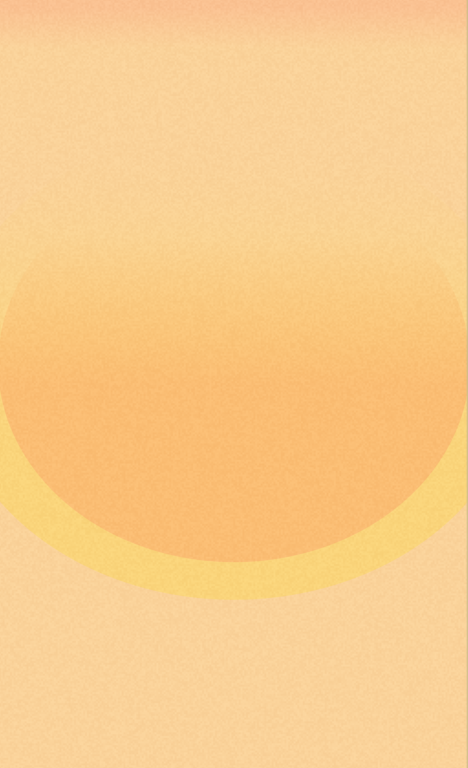
Reproduce this background procedurally as a WebGL 1 fragment shader.

```glsl
precision highp float;

uniform vec2 u_resolution;

// Colours
const vec3 SAND = vec3(0.980, 0.824, 0.602);
const vec3 PEACH = vec3(0.980, 0.758, 0.570);
const vec3 YELLOW = vec3(0.980, 0.832, 0.480);
const vec3 ORANGE = vec3(0.982, 0.742, 0.452);
const vec3 RIM = vec3(0.80, 0.74, 0.54);

// Layout, in units of the canvas height
const float ASPECT = 0.609;
const vec2 SUN_CENTER = vec2(0.3045, 0.526);
const vec2 SUN_RADII = vec2(0.307, 0.258);
const vec2 HALO_RADII = vec2(0.375, 0.307);

// Heights at which each layer is solid (x) and gone (y)
const vec2 SUN_FADE = vec2(0.500, 0.692);
const vec2 HALO_FADE = vec2(0.400, 0.830);
const vec2 BAND_FADE = vec2(0.990, 0.937);

const float RIM_WIDTH = 0.003;
const float GRAIN_CELLS = 420.0;
const float GRAIN_STRENGTH = 0.035;

float hash(vec2 p) {
  vec3 q = fract(vec3(p.xyx) * 0.1031);
  q += dot(q, q.yzx + 33.33);
  return fract((q.x + q.y) * q.z);
}

float valueNoise(vec2 p) {
  vec2 cell = floor(p);
  vec2 f = fract(p);
  f = f * f * (3.0 - 2.0 * f);
  float low = mix(hash(cell), hash(cell + vec2(1.0, 0.0)), f.x);
  float high = mix(hash(cell + vec2(0.0, 1.0)), hash(cell + 1.0), f.x);
  return mix(low, high, f.y);
}

// Approximate signed distance to an ellipse around the origin
float ellipseDistance(vec2 p, vec2 radii) {
  float k = length(p / radii);
  return k * (k - 1.0) / max(length(p / (radii * radii)), 0.0001);
}

float ellipseMask(vec2 p, vec2 radii, float pixel) {
  return 1.0 - smoothstep(-pixel, pixel, ellipseDistance(p, radii));
}

// 1 at the solid height, 0 at the height where the layer is gone
float fade(float y, vec2 range) {
  return clamp((range.y - y) / (range.y - range.x), 0.0, 1.0);
}

void main() {
  vec2 uv = gl_FragCoord.xy / u_resolution;
  vec2 p = uv * vec2(ASPECT, 1.0);
  vec2 fromSun = p - SUN_CENTER;
  float pixel = 0.8 / u_resolution.y;

  // Backdrop with a warm band along the top
  vec3 color = mix(SAND, PEACH, fade(uv.y, BAND_FADE));

  // Halo, then sun, both dissolving upwards
  float haloFade = smoothstep(0.0, 1.0, fade(uv.y, HALO_FADE));
  color = mix(color, YELLOW, ellipseMask(fromSun, HALO_RADII, pixel) * haloFade);
  float sunFade = fade(uv.y, SUN_FADE);
  color = mix(color, ORANGE, ellipseMask(fromSun, SUN_RADII, pixel) * sunFade);

  // Fine paper grain, weakest in red
  float grain = valueNoise(p * GRAIN_CELLS) - 0.5;
  color += grain * GRAIN_STRENGTH * vec3(0.5, 1.0, 1.2);

  // Thin rim on the right edge
  float rim = smoothstep(1.0 - RIM_WIDTH - 0.001, 1.0 - RIM_WIDTH + 0.001, uv.x);
  color = mix(color, RIM, rim * 0.8);

  gl_FragColor = vec4(color, 1.0);
}
```
